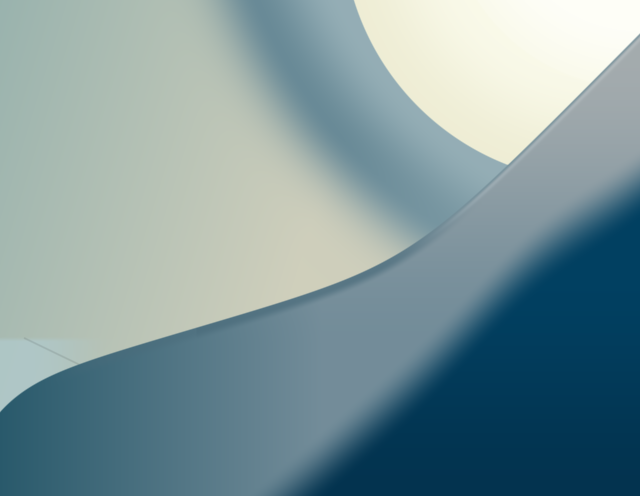
A Shadertoy shader for this background:

```glsl
// Abstract curved architecture: a pale wall, a shaded ring around a glowing disc,
// and a slate slope with a deep blue fold in front. Circles are distance functions;
// the slope and fold are height curves, layered back to front with soft blends.

// Layout, in units of canvas height (x runs to about 1.293)
const float ASPECT = 1.293;
const vec3 RING = vec3(1.4546, 1.3827, 1.008);   // centre, radius
const vec3 DISC = vec3(1.2135, 1.1546, 0.522);
const vec3 CORE = vec3(1.2866, 1.2070, 0.384);
const float SHADOW_WIDTH = 0.085;
const float FOLD_SOFTNESS = 0.055;
const float LIP_WIDTH = 0.019;
const float LEDGE_HEIGHT = 0.318;

// Palette
const vec3 WALL_COOL = vec3(0.60, 0.70, 0.68);
const vec3 WALL_WARM = vec3(0.81, 0.81, 0.735);
const vec3 LEDGE_PALE = vec3(0.69, 0.79, 0.80);
const vec3 RING_SHADE = vec3(0.41, 0.54, 0.59);
const vec3 RING_LIGHT = vec3(0.58, 0.68, 0.71);
const vec3 DISC_EDGE = vec3(0.935, 0.93, 0.835);
const vec3 DISC_GLOW = vec3(0.975, 0.975, 0.91);
const vec3 CORE_GLOW = vec3(0.995, 0.995, 0.97);
const vec3 SLOPE_TEAL = vec3(0.16, 0.35, 0.42);
const vec3 SLOPE_SLATE = vec3(0.45, 0.55, 0.60);
const vec3 SLOPE_SILVER = vec3(0.64, 0.67, 0.68);
const vec3 LIP_DARK = vec3(0.29, 0.42, 0.48);
const vec3 FOLD_BLUE = vec3(0.005, 0.25, 0.38);
const vec3 FOLD_DEEP = vec3(0.01, 0.20, 0.31);

float circleDistance(vec2 p, vec3 circle) {
    return length(p - circle.xy) - circle.z;
}

float segmentDistance(vec2 p, vec2 a, vec2 b) {
    vec2 ab = b - a;
    return length(p - a - ab * clamp(dot(p - a, ab) / dot(ab, ab), 0.0, 1.0));
}

// Gentle rise that bends into a steep one, with a drop at the far left
float slopeHeight(float x) {
    float bend = 0.0576 * log(1.0 + exp((x - 0.83) / 0.08));
    return 0.224 + 0.29 * x + bend - 0.055 * exp(-15.0 * x);
}

float foldHeight(float x) {
    float bulge = (x - 1.08) / 0.17;
    return 0.87 * (x - 0.58) + 0.042 * exp(-bulge * bulge);
}

vec3 wallColor(vec2 p, float px) {
    vec3 color = mix(WALL_COOL, WALL_WARM, clamp(1.3 * p.x + 0.4 * (1.0 - p.y), 0.0, 1.0));

    // Pale ledge and its thin crease
    float ledge = 1.0 - smoothstep(LEDGE_HEIGHT - 0.008, LEDGE_HEIGHT + 0.004, p.y);
    ledge *= 1.0 - smoothstep(0.06, 0.24, p.x);
    color = mix(color, LEDGE_PALE, 0.75 * ledge);
    float crease = segmentDistance(p, vec2(0.05, LEDGE_HEIGHT), vec2(0.16, 0.265));
    return color * (1.0 - 0.10 * (1.0 - smoothstep(0.0, 0.0015 + px, crease)));
}

vec3 backColor(vec2 p, float px) {
    vec3 color = wallColor(p, px);

    // Ring with a shadow spilling onto the wall
    float ringDist = circleDistance(p, RING);
    vec3 shade = mix(RING_SHADE, RING_LIGHT, 0.35 * (1.0 - smoothstep(0.5, 0.75, p.y)));
    float spill = max(ringDist, 0.0) / SHADOW_WIDTH;
    color = mix(color, shade, exp(-spill * spill));
    vec3 ring = mix(shade, RING_LIGHT, smoothstep(-0.01, 0.15, -ringDist));
    color = mix(color, ring, smoothstep(-0.004, 0.004, -ringDist));

    // Glowing disc and its brighter core
    float discDist = circleDistance(p, DISC);
    float coreDist = circleDistance(p, CORE);
    vec3 disc = mix(DISC_EDGE, DISC_GLOW, smoothstep(0.0, 0.22, -discDist));
    vec3 core = mix(DISC_GLOW, CORE_GLOW, smoothstep(-0.06, 0.14, -coreDist));
    disc = mix(disc, core, smoothstep(-0.003, 0.003, -coreDist));
    return mix(color, disc, smoothstep(-px, px, -discDist));
}

vec3 slopeColor(vec2 p, float depth, float px) {
    vec3 color = mix(SLOPE_TEAL, SLOPE_SLATE, clamp(p.x / 0.65, 0.0, 1.0));
    color = mix(color, SLOPE_SILVER, smoothstep(0.3, 0.9, p.y));

    // Dark lip under the edge, lighter left of a seam, fading up the slope
    float lip = 1.0 - smoothstep(0.4 * LIP_WIDTH, 1.4 * LIP_WIDTH, depth);
    lip *= smoothstep(0.08, 0.25, p.x) * (1.0 - smoothstep(0.75, 1.0, p.x));
    lip *= mix(0.45, 0.7, smoothstep(0.397 - px, 0.397 + px, p.x));
    color = mix(color, LIP_DARK, lip);

    // Thin dark line and light rim along the steep part
    float steep = smoothstep(0.8, 1.0, p.x);
    float line = 1.0 - smoothstep(0.001, 0.005 + px, depth);
    float rim = exp(-pow((depth - 0.008) / 0.004, 2.0));
    color = mix(color, RING_SHADE, 0.6 * steep * line);
    color += 0.05 * steep * rim;

    // Deep blue fold
    float foldDist = 0.75 * (foldHeight(p.x) - p.y);
    vec3 fold = mix(FOLD_DEEP, FOLD_BLUE, smoothstep(0.0, 0.45, p.y));
    return mix(color, fold, smoothstep(-FOLD_SOFTNESS, FOLD_SOFTNESS, foldDist));
}

void mainImage(out vec4 fragColor, in vec2 fragCoord) {
    vec2 p = fragCoord / iResolution.xy * vec2(ASPECT, 1.0);
    float px = 1.0 / iResolution.y;

    // Vertical gap to the slope, scaled to a perpendicular distance
    float gradient = (slopeHeight(p.x + 0.002) - slopeHeight(p.x - 0.002)) / 0.004;
    float depth = (slopeHeight(p.x) - p.y) / sqrt(1.0 + gradient * gradient);

    vec3 color = mix(backColor(p, px), slopeColor(p, depth, px), smoothstep(-px, px, depth));
    fragColor = vec4(color, 1.0);
}
```
